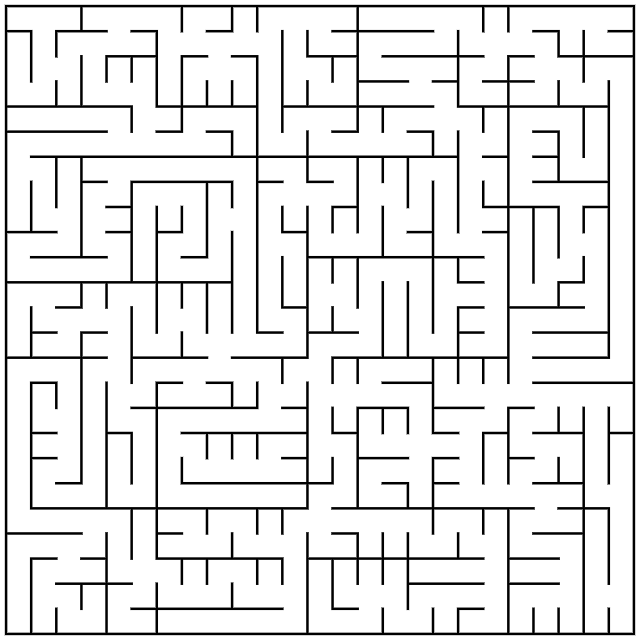
Write a WebGL 2 fragment shader that draws this pattern.

```glsl
#version 300 es
precision highp float;
// Draws a square maze of thin black walls on white, built by recursive division.

uniform vec2 u_resolution;
out vec4 fragColor;

const vec3 PAPER = vec3(1.0);
const vec3 INK = vec3(0.0);
const float CELLS = 25.0;       // cells along each side
const float MAZE_SIZE = 0.981;  // maze side as a share of the canvas
const float HALF_WALL = 0.05;   // half wall thickness, in cells
const float MAX_SPAN = 11.0;    // longest stretch of wall with a single gap
const int MAX_DEPTH = 40;
const uint SEED = 2027u;

// Integer hash (PCG)
uint pcg(uint v) {
    uint state = v * 747796405u + 2891336453u;
    uint word = ((state >> ((state >> 28u) + 4u)) ^ state) * 277803737u;
    return (word >> 22u) ^ word;
}

float random(uint key, uint salt) {
    return float(pcg(key ^ pcg(salt)) >> 8u) / 16777216.0;
}

// Start of the one-cell gap in the stretch of wall that holds position t
float gapStart(float t, float start, float wallLength, uint key) {
    float spans = ceil(wallLength / MAX_SPAN);
    float spanLength = ceil(wallLength / spans);
    float index = clamp(floor((t - start) / spanLength), 0.0, spans - 1.0);
    float first = index * spanLength;
    float slots = min(spanLength, wallLength - first);
    if (spans > 1.0) slots -= 1.0;  // keeps gaps of one wall apart
    // Stretching the random value favours gaps at the ends
    float pick = clamp(1.5 * random(key, 10u + uint(index)) - 0.25, 0.0, 0.999);
    return start + first + floor(pick * slots);
}

// Distance to a straight wall with a one-cell gap
float wallDistance(float across, float alongGap) {
    float gapDepth = 0.5 - HALF_WALL - abs(alongGap - 0.5);
    return max(abs(across) - HALF_WALL, gapDepth);
}

// Follows the room around p through its divisions, keeping the nearest wall
float innerWalls(vec2 p, float cells, uint seed) {
    vec2 lo = vec2(0.0);
    vec2 hi = vec2(cells);
    uint key = pcg(seed);
    float dist = cells;
    for (int i = 0; i < MAX_DEPTH; i++) {
        vec2 size = hi - lo;
        if (min(size.x, size.y) < 1.5) break;

        // Cut mostly across the longer side
        bool upright = random(key, 1u) * dot(size, size) < size.x * size.x;
        int across = upright ? 0 : 1;
        int along = 1 - across;
        float share = mix(0.15, 0.85, random(key, 2u));
        float cut = lo[across] + 1.0 + floor(share * (size[across] - 1.0));
        float gap = gapStart(p[along], lo[along], size[along], key);
        dist = min(dist, wallDistance(p[across] - cut, p[along] - gap));

        // Continue in the half that holds p
        bool lower = p[across] < cut;
        if (lower) hi[across] = cut;
        else lo[across] = cut;
        key = pcg(key + (lower ? 1u : 2u));
    }
    return dist;
}

// Signed distance to the outer square, negative inside
float squareDistance(vec2 p, float side) {
    vec2 q = abs(p - 0.5 * side) - 0.5 * side;
    return max(q.x, q.y);
}

void main() {
    // Centred canvas units, then maze cells
    float canvas = min(u_resolution.x, u_resolution.y);
    vec2 uv = (gl_FragCoord.xy - 0.5 * u_resolution) / canvas;
    float cellScale = CELLS / MAZE_SIZE;
    vec2 p = uv * cellScale + 0.5 * CELLS;
    float pixel = cellScale / canvas;

    // Outer frame and inner walls
    float frame = squareDistance(p, CELLS);
    float dist = abs(frame) - HALF_WALL;
    if (frame < 0.0) dist = min(dist, innerWalls(p, CELLS, SEED));

    // Edges smoothed over one pixel
    float wall = clamp(0.5 - dist / pixel, 0.0, 1.0);
    fragColor = vec4(mix(PAPER, INK, wall), 1.0);
}
```
